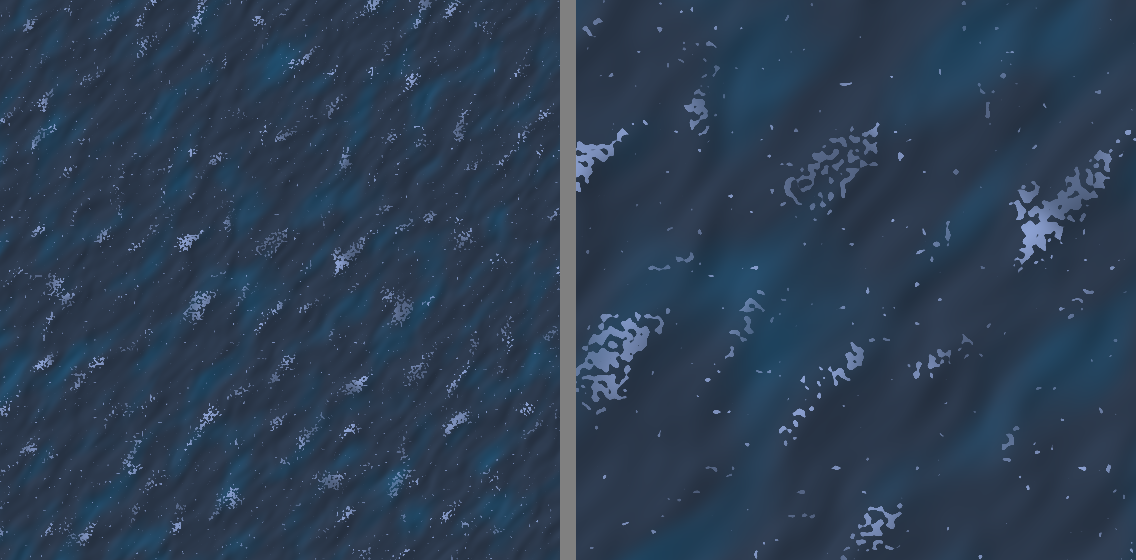
Left: the whole. Right: its middle third, enlarged.
Give the GLSL for this texture, as a WebGL 1 fragment shader.

```glsl
precision highp float;
// Dark wind-driven water: slanted ripples with relief shading, blue glows in
// the troughs and pale foam grains gathered on the crests. All layers are
// gradient noise; the ripples use coordinates stretched along the wind.
uniform vec2 u_resolution;

const vec2 WIND = vec2(0.64, 0.768);
const vec2 LIGHT = vec2(-0.77, 0.64);
const vec3 DEEP_WATER = vec3(0.170, 0.221, 0.295);
const vec3 BLUE_GLOW = vec3(0.105, 0.315, 0.450);
const vec3 FOAM = vec3(0.55, 0.63, 0.82);
const float GRAIN_SCALE = 210.0;

float hash(vec2 p) {
  vec3 q = fract(vec3(p.xyx) * 0.1031);
  q += dot(q, q.yzx + 33.33);
  return fract((q.x + q.y) * q.z);
}

// Contribution of one lattice corner with a random unit gradient.
float corner(vec2 cell, vec2 offset) {
  float angle = 6.2832 * hash(cell);
  return dot(vec2(cos(angle), sin(angle)), offset);
}

float gradientNoise(vec2 p) {
  vec2 i = floor(p);
  vec2 f = p - i;
  vec2 u = f * f * f * (f * (f * 6.0 - 15.0) + 10.0);
  vec2 x = vec2(1.0, 0.0);
  float low = mix(corner(i, f), corner(i + x, f - x), u.x);
  float high = mix(corner(i + x.yx, f - x.yx), corner(i + 1.0, f - 1.0), u.x);
  return mix(low, high, u.y);
}

// Coordinates across and along the wind, scaled separately.
vec2 windSpace(vec2 p, vec2 scale) {
  return vec2(dot(p, vec2(WIND.y, -WIND.x)), dot(p, WIND)) * scale;
}

float rippleHeight(vec2 p) {
  vec2 q = windSpace(p, vec2(27.0, 13.0)) + 40.0;
  q += 0.3 * gradientNoise(p * 15.0 + 7.0);
  return gradientNoise(q) + 0.4 * gradientNoise(q * 1.9 + 13.7);
}

// Blue light seen through the troughs, in long soft streaks.
float glowAmount(vec2 p, float height) {
  vec2 q = windSpace(p, vec2(19.0, 8.5)) + 90.0;
  float streak = gradientNoise(q) + 0.3 * gradientNoise(q * 2.0 + 5.3);
  return smoothstep(-0.1, 0.75, streak - 0.1 * height);
}

// Grains are sparse on open water and merge into patches on crests.
float foamCover(vec2 p, float height) {
  float crest = height + 0.3 * gradientNoise(windSpace(p, vec2(48.0, 30.0)) + 61.0);
  float density = smoothstep(0.1, 0.75, crest);
  float grain = gradientNoise(p * GRAIN_SCALE + 17.0)
              + 0.35 * gradientNoise(p * GRAIN_SCALE * 0.4 + 29.0);
  float threshold = 0.55 - 0.78 * density;
  float edge = clamp(0.2 * GRAIN_SCALE / u_resolution.y, 0.01, 0.2);
  return smoothstep(threshold - edge, threshold + edge, grain);
}

void main() {
  vec2 p = gl_FragCoord.xy / u_resolution.y;
  float height = rippleHeight(p);

  // Slope towards the light: sides facing it brighten, the others darken.
  float slope = height - rippleHeight(p + LIGHT * 0.006);
  float shade = 1.0 + clamp(slope * 0.45, -0.16, 0.12);

  vec3 color = mix(DEEP_WATER, BLUE_GLOW, 0.75 * glowAmount(p, height));
  color *= shade;

  // Some patches lie fainter, as if just below the surface.
  float freshness = smoothstep(-0.35, 0.4, gradientNoise(p * 20.0 + 33.0));
  float opacity = mix(0.4, 0.92, freshness);
  color = mix(color, FOAM * mix(1.0, shade, 0.5), opacity * foamCover(p, height));

  gl_FragColor = vec4(color, 1.0);
}
```
